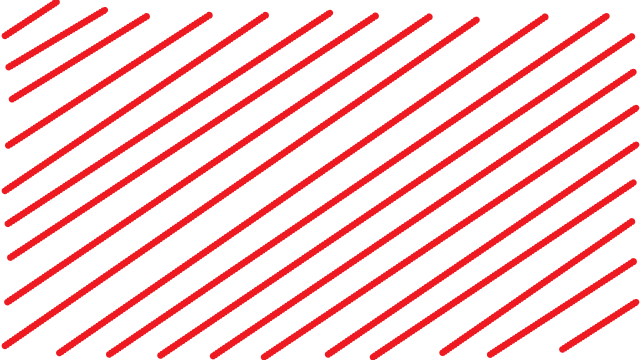
A Shadertoy shader for this pattern:

```glsl
const vec2 CANVAS = vec2(768.0, 432.0);   // design units, y measured downwards
const vec3 PAPER = vec3(1.0);
const vec3 INK = vec3(0.93, 0.10, 0.13);
const int STROKES = 19;
const float LEFT_LAST = 8.0;              // last stroke starting on the left edge
const float TOP_LAST = 10.0;              // last stroke ending on the top edge
const float RADIUS = 4.0;
const float RIPPLE = 0.3;                 // roughness of the stroke edge
const float RIPPLE_PERIOD = 3.6;
const float PI = 3.14159265;

// Lower end: runs down the left edge, then along the bottom
vec2 strokeStart(float i) {
    if (i <= LEFT_LAST) {
        float sag = (9.5 - 0.5 * i) * (1.0 - cos(0.5 * PI * i));
        return vec2(6.0 + 0.5 * sag, 43.0 + 46.5 * i - sag);
    }
    float k = i - LEFT_LAST;
    float bow = (k - 5.0) * (k - 5.0);
    float zigzag = cos(PI * k) * smoothstep(4.0, 6.0, k);
    return vec2(-7.0 + 65.5 * k + 0.8 * bow + 7.0 * zigzag,
                427.5 - 0.25 * bow - 2.0 * zigzag);
}

// Upper end: runs along the top edge, then down the right
vec2 strokeEnd(float i) {
    if (i <= TOP_LAST) {
        float wave = cos(PI * (i - 5.0) / 3.0);
        float drift = wave * wave * wave;
        return vec2(66.0 + 66.0 * i - 14.0 * sin(PI * i / TOP_LAST) + 14.0 * drift,
                    20.0 - 17.0 * exp(-0.7 * i) - 4.0 * drift);
    }
    float k = i - TOP_LAST - 1.0;
    return vec2(761.0 - 3.0 * cos(0.4 * PI * k),
                44.0 + 45.5 * k - 7.0 * sin(PI * k / 7.0));
}

// Round-capped stroke with a finely rippled edge
float strokeDistance(vec2 p, vec2 a, vec2 b) {
    vec2 ab = b - a;
    float t = clamp(dot(p - a, ab) / dot(ab, ab), 0.0, 1.0);
    float ripple = RIPPLE * sin(2.0 * PI * t * length(ab) / RIPPLE_PERIOD);
    return length(p - a - ab * t) - RADIUS + ripple;
}

void mainImage(out vec4 fragColor, in vec2 fragCoord) {
    vec2 p = fragCoord / iResolution.xy * CANVAS;
    p.y = CANVAS.y - p.y;
    float pixel = CANVAS.y / iResolution.y;

    // Nearest of all strokes
    float d = CANVAS.x;
    for (int n = 0; n < STROKES; n++) {
        float i = float(n);
        d = min(d, strokeDistance(p, strokeStart(i), strokeEnd(i)));
    }

    float coverage = clamp(0.5 - d / pixel, 0.0, 1.0);
    fragColor = vec4(mix(PAPER, INK, coverage), 1.0);
}
```
